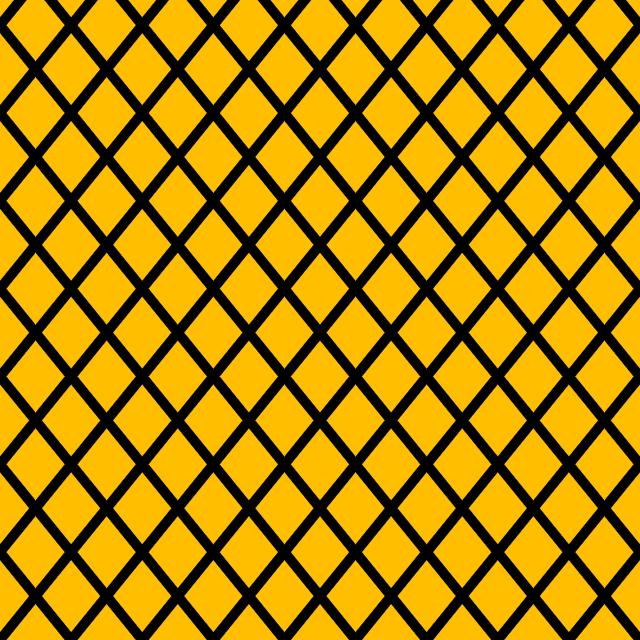
Write a Shadertoy shader that draws this pattern.

```glsl
// Distance to the nearest wire of two crossing diagonal families
float latticeDistance(vec2 p) {
    vec2 repeats = vec2(9.0, 7.287);
    vec2 cell = p * repeats;
    vec2 diagonals = vec2(cell.x + cell.y, cell.x - cell.y);
    vec2 offset = abs(fract(diagonals + 0.5) - 0.5);
    return min(offset.x, offset.y) / length(repeats);
}

void mainImage(out vec4 fragColor, in vec2 fragCoord) {
    vec2 p = fragCoord / iResolution.y;
    float pixel = 1.0 / iResolution.y;

    vec3 amber = vec3(1.0, 0.75, 0.0);
    vec3 black = vec3(0.0);

    // Antialiased wires over the flat ground
    float edge = latticeDistance(p) - 0.0078;
    float wire = clamp(0.5 - edge / pixel, 0.0, 1.0);
    fragColor = vec4(mix(amber, black, wire), 1.0);
}
```
